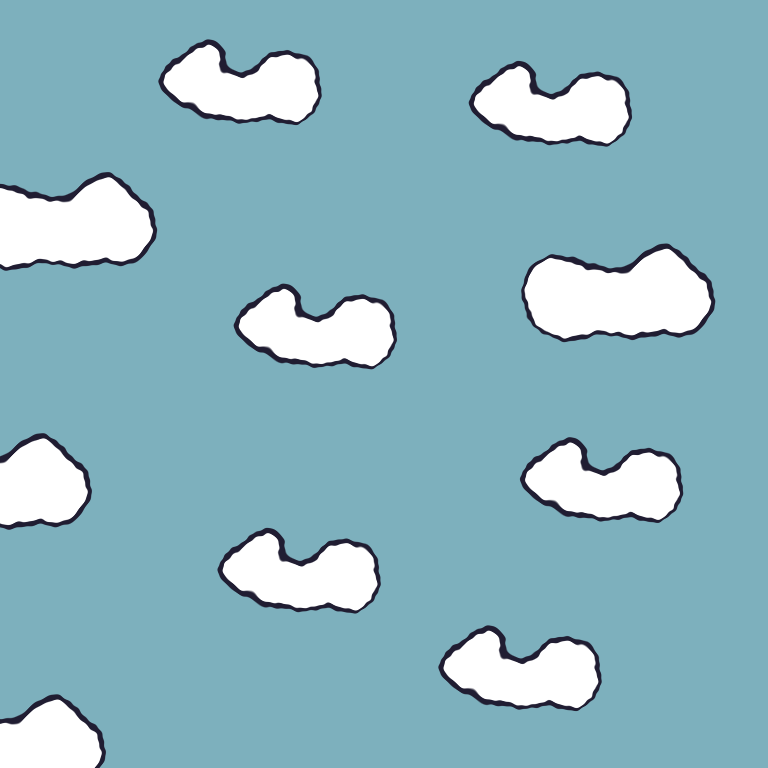
Write a three.js fragment shader that draws this pattern.

```glsl
varying vec2 vUv;

#define SKY vec3(0.49, 0.69, 0.74)
#define INK vec3(0.125, 0.115, 0.195)
#define FILL vec3(1.0)
#define CLOUD_SIZE 0.108
#define PLUMP_GROWTH 0.17
#define LINE_WIDTH 0.0061
#define EDGE 0.0009
#define WOBBLE 0.022

// Columns: middle x, sideways sway, top y, and drop from row to row
const vec3 columnX = vec3(0.115, 0.27, 0.68);
const vec3 columnSway = vec3(-0.13, 0.15, 0.13);
const vec3 columnTop = vec3(0.715, 0.895, 0.867);
const vec3 rowDrop = vec3(0.34, 0.318, 0.245);

float capsule(vec2 p, vec2 a, vec2 b, float radius) {
  vec2 pa = p - a, ba = b - a;
  return length(pa - ba * clamp(dot(pa, ba) / dot(ba, ba), 0.0, 1.0)) - radius;
}

float smoothUnion(float a, float b, float k) {
  float h = max(k - abs(a - b), 0.0) / k;
  return min(a, b) - 0.25 * h * h * k;
}

// Layered sines give the outline a hand-drawn unevenness
vec2 handWobble(vec2 p, float seed) {
  vec2 q = p.yx;
  return WOBBLE * sin(q * vec2(8.0, 10.0) + seed)
       + 0.35 * WOBBLE * sin(q * vec2(23.0, 27.0) + seed * 1.7)
       + 0.16 * WOBBLE * sin(q * vec2(61.0, 53.0) + p * 17.0);
}

// Distance to a cloud about two units wide; plump ones have a shallow dip
float cloudDistance(vec2 p, float plump) {
  float slope = capsule(p, vec2(-0.70 + 0.06 * plump, -0.03),
                        vec2(-0.46, 0.215 - 0.11 * plump), 0.27 + 0.08 * plump);
  float body = capsule(p, vec2(-0.32 - 0.25 * plump, -0.18 + 0.05 * plump),
                       vec2(0.58, -0.18 + 0.05 * plump), 0.31 + 0.04 * plump);
  float puff = length(p - vec2(0.55, -0.05)) - 0.42;
  return smoothUnion(smoothUnion(slope, body, 0.16), puff, 0.14);
}

void main() {
  vec3 color = SKY;

  for (int column = 0; column < 3; column++) {
    for (int row = 0; row < 4; row++) {
      float r = float(row);
      float plump = (column == 0 || (column == 2 && row == 1)) ? 1.0 : 0.0;
      float size = CLOUD_SIZE * (1.0 + PLUMP_GROWTH * plump);
      vec2 center = vec2(columnX[column] + columnSway[column] * sin(0.3 + 0.95 * r),
                         columnTop[column] - rowDrop[column] * r);

      // Plump clouds are mirrored
      vec2 p = (vUv - center) / size;
      p.x *= 1.0 - 2.0 * plump;
      float d = size * cloudDistance(p + handWobble(p, 1.3 + 2.0 * plump), plump);

      // The pen presses harder toward the upper left
      float pressure = 1.0 + 0.22 * (p.y - 0.8 * p.x)
                     + 0.18 * sin(p.x * 9.0 + 1.0) * sin(p.y * 7.0 + 2.0)
                     + 0.10 * sin(p.x * 31.0 + p.y * 23.0);
      float inner = d + LINE_WIDTH * pressure;

      color = mix(color, INK, 1.0 - smoothstep(-EDGE, EDGE, d));
      color = mix(color, FILL, 1.0 - smoothstep(-EDGE, EDGE, inner));
    }
  }

  gl_FragColor = vec4(color, 1.0);
}
```
